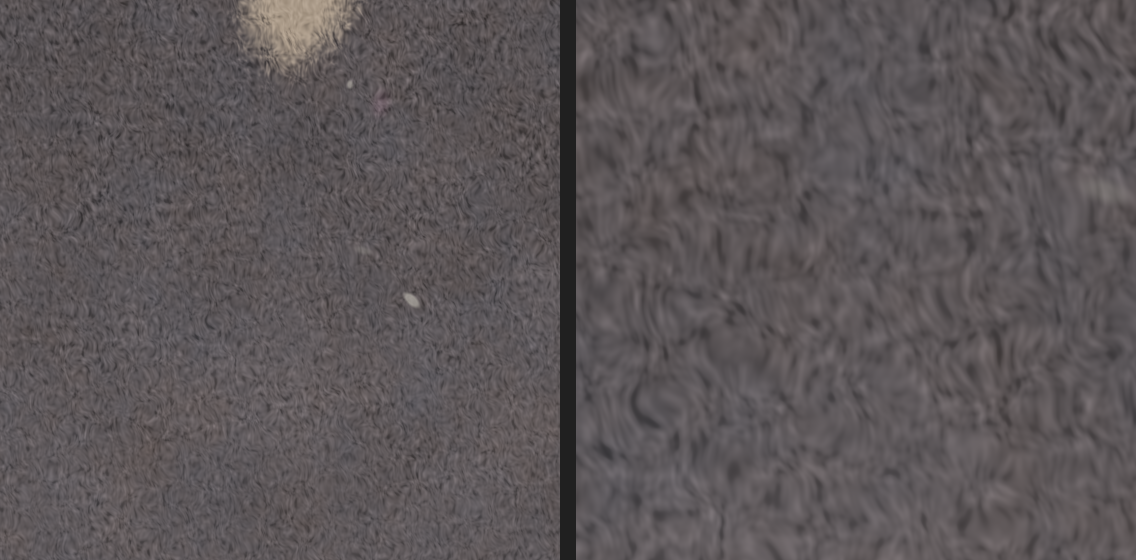
Left: the whole. Right: its middle third, enlarged.
A Shadertoy shader for this texture:

```glsl
#define GRAIN_SCALE vec2(118.0, 74.0)
#define GRAIN_CONTRAST 0.125
#define GRAIN_LEAN 0.16
#define PATCH_SCALE 5.0
#define PATCH_CONTRAST 0.035
#define STONE_TINT vec3(1.0, 0.936, 0.957)
#define GLOW_COLOR vec3(0.69, 0.625, 0.55)
#define CHIP_COLOR vec3(0.60, 0.58, 0.56)

vec2 hash2(vec2 cell) {
    vec3 q = fract(cell.xyx * vec3(0.1031, 0.1030, 0.0973));
    q += dot(q, q.yzx + 33.33);
    return fract((q.xx + q.yz) * q.zy) * 2.0 - 1.0;
}

// Gradient noise, centred on zero
float noise(vec2 p) {
    vec2 i = floor(p), f = p - i;
    vec2 u = f * f * f * (f * (f * 6.0 - 15.0) + 10.0);
    vec2 e = vec2(1.0, 0.0);
    float low = mix(dot(hash2(i), f), dot(hash2(i + e), f - e), u.x);
    float high = mix(dot(hash2(i + e.yx), f - e.yx), dot(hash2(i + 1.0), f - 1.0), u.x);
    return mix(low, high, u.y);
}

float fbm(vec2 p) {
    float sum = 0.0, weight = 1.0;
    for (int i = 0; i < 3; i++) {
        sum += weight * noise(p);
        p = mat2(1.6, 1.2, -1.2, 1.6) * p + 17.3;
        weight *= 0.6;
    }
    return sum;
}

// Short, mostly upright flecks whose lean wanders from place to place
float grain(vec2 p) {
    vec2 bend = vec2(noise(p * 27.0 + 40.0), noise(p * 31.0 + 90.0));
    vec2 q = p + 0.014 * bend;
    q.x += GRAIN_LEAN * q.y;
    float coarse = noise(q * GRAIN_SCALE + 11.0);
    float fine = noise(q * GRAIN_SCALE * 1.85 + 57.0);
    return coarse + 0.65 * fine + 0.3 * noise(p * 52.0 + 71.0);
}

// Soft-edged oval spot: 1 inside, 0 outside
float spot(vec2 p, vec2 center, vec2 radius, float angle, float softness) {
    float c = cos(angle), s = sin(angle);
    vec2 d = mat2(c, -s, s, c) * (p - center);
    return 1.0 - smoothstep(1.0 - softness, 1.0 + softness, length(d / radius));
}

void mainImage(out vec4 fragColor, in vec2 fragCoord) {
    vec2 p = fragCoord / iResolution.y;

    // Broad light and dark patches, darker towards the top
    float broad = fbm(p * PATCH_SCALE + 3.0);
    float tone = 0.372 - 0.032 * smoothstep(0.25, 1.0, p.y) + PATCH_CONTRAST * broad;

    // Flecks, with heavier dark pits in some areas
    float g = grain(p);
    float strength = 0.95 + 0.5 * fbm(p * 9.0 + 60.0) + 0.2 * p.y;
    float pits = smoothstep(0.16, 0.55, -g);
    tone += GRAIN_CONTRAST * strength * g - 0.024 * strength * pits;

    // Faint drift between violet and brown
    float warmth = fbm(p * 6.0 + 25.0) + 0.5 * noise(p * 38.0);
    vec3 color = tone * STONE_TINT + warmth * vec3(0.013, -0.002, -0.016);

    // Pale pool of light that narrows below the top edge
    vec2 fromGlow = p - vec2(0.535 - 0.15 * (1.0 - p.y), 1.02);
    float glowDistance = length(fromGlow / vec2(0.105, 0.145));
    glowDistance += 0.12 * fbm(p * 22.0) - 0.28 * g;
    float glow = 1.0 - smoothstep(0.5, 1.22, glowDistance);
    color = mix(color, GLOW_COLOR + 0.09 * g, 0.93 * glow);

    // Few pale chips and one rosy stain
    float chips = spot(p, vec2(0.735, 0.464), vec2(0.017, 0.008), -0.75, 0.35);
    chips += 0.85 * spot(p, vec2(0.625, 0.849), vec2(0.005, 0.007), 0.0, 0.5);
    chips += 0.40 * spot(p, vec2(0.648, 0.553), vec2(0.013, 0.006), -0.3, 0.6);
    color = mix(color, CHIP_COLOR + 0.05 * g, chips);
    float stain = spot(p, vec2(0.68, 0.815), vec2(0.014, 0.022), -0.2, 0.8);
    color += stain * vec3(0.07, 0.035, 0.055);

    fragColor = vec4(clamp(color, 0.0, 1.0), 1.0);
}
```
